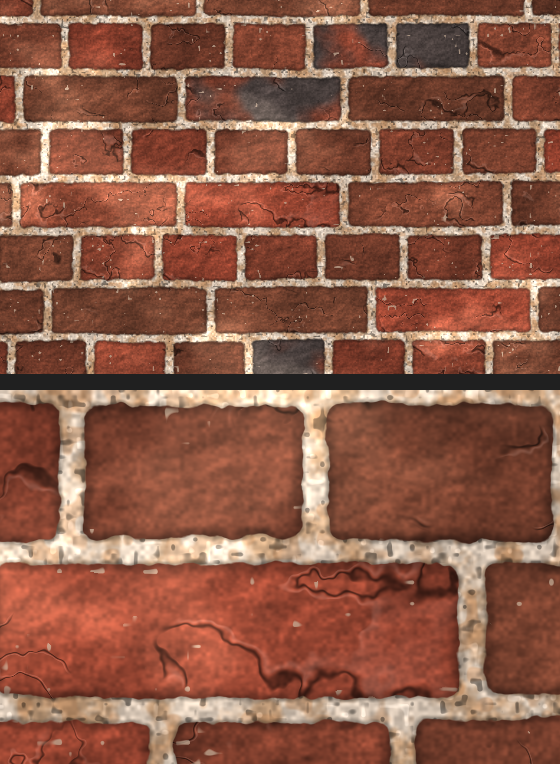
Top: the whole. Bottom: its middle third, enlarged.
Reproduce this texture procedurally as a Shadertoy shader.

```glsl
// Weathered brick wall: alternating stretcher and header courses, sandy mortar, dappled sun.

float hash(vec2 p) {
    vec3 q = fract(p.xyx * vec3(.1031, .1030, .0973));
    q += dot(q, q.yzx + 33.33);
    return fract((q.x + q.y) * q.z);
}

float noise(vec2 p) {
    vec2 i = floor(p), f = fract(p);
    f = f * f * (3. - 2. * f);
    return mix(mix(hash(i), hash(i + vec2(1, 0)), f.x),
               mix(hash(i + vec2(0, 1)), hash(i + vec2(1, 1)), f.x), f.y);
}

float fbm(vec2 p) {
    float sum = 0., amp = .5;
    for (int i = 0; i < 4; i++) {
        sum += amp * noise(p);
        p = mat2(1.6, 1.2, -1.2, 1.6) * p + 17.3;
        amp *= .5;
    }
    return sum / .9375;
}

// Signed distance to the nearest brick; also returns the brick's id.
float brickDistance(vec2 p, out vec2 id) {
    // First joint and joint spacing of each course, from the top
    const vec2 course[8] = vec2[8](
        vec2(.098, .438), vec2(.174, .218), vec2(.049, .436), vec2(.119, .221),
        vec2(.045, .437), vec2(.207, .218), vec2(.129, .433), vec2(.028, .213));
    float v = (p.y - .053) / .1418 + 1.;
    float row = clamp(floor(v), 0., 7.);
    vec2 joint = course[int(row)];
    float col = floor((p.x - joint.x) / joint.y);
    id = vec2(col + 5., row + 3.);

    // Joints stray slightly from even spacing
    float left = joint.x + col * joint.y + .006 * (hash(id * 7.1) - .5);
    float right = joint.x + (col + 1.) * joint.y + .006 * (hash((id + vec2(1, 0)) * 7.1) - .5);
    vec2 center = vec2(.5 * (left + right), .053 + (row - .5) * .1418);
    vec2 halfSize = vec2(.5 * (right - left) - .0115, .0612 - .003 * hash(id + 41.));
    vec2 q = abs(p - center) - halfSize + .011;
    return length(max(q, 0.)) + min(max(q.x, q.y), 0.) - .011;
}

vec3 brickColor(vec2 p, vec2 id, float d) {
    vec2 local = p + id * 3.7;
    vec3 c = mix(vec3(.43, .25, .18), vec3(.56, .25, .18), hash(id + 11.));
    c *= .86 + .24 * hash(id + 23.);

    // Overburnt bricks, charred unevenly
    float burnt = step(.84, hash(id * 1.7 + 5.));
    c = mix(c, vec3(.29, .25, .24), burnt * smoothstep(.25, .5, fbm(local * 6.)));

    // Mottling, rough relief lit from the upper left, and grain
    c *= .72 + .54 * fbm(local * 13.);
    vec2 rough = local * vec2(38., 55.);
    c *= 1. + .75 * (fbm(rough) - fbm(rough - vec2(.16, .24)));
    c *= .88 + .24 * noise(p * 260.);

    // Slanting cracks with a pale lower lip
    vec2 warp = local * vec2(13., 22.) + 2.5 * fbm(local * 18.);
    float ridge = noise(warp) - .5;
    float cracked = smoothstep(.52, .66, noise(local * 15. + 9.));
    c *= 1. - .5 * cracked * (1. - smoothstep(.0, .045, abs(ridge)));
    c += .09 * cracked * (1. - smoothstep(.0, .04, abs(ridge - .07)));

    // Mortar flecks and darkened rim
    c = mix(c, vec3(.78, .68, .59), .75 * smoothstep(.86, .95, noise(p * 105.)) * step(.6, noise(p * 21.)));
    return c * (1. - .32 * smoothstep(-.011, .001, d));
}

vec3 mortarColor(vec2 p, float d) {
    vec3 c = mix(vec3(.73, .59, .46), vec3(.86, .79, .72), smoothstep(.3, .65, fbm(p * 42.)));
    c = mix(c, vec3(.72, .51, .34), .45 * smoothstep(.55, .75, noise(p * 75. + 31.)));
    // Sand grains, pits and bright grit
    c *= .84 + .32 * noise(p * 230.);
    c *= 1. - .38 * smoothstep(.72, .9, noise(p * 150. + 7.));
    c += .13 * smoothstep(.75, .92, noise(p * 130. + 53.));
    return c * (1. - .3 * (1. - smoothstep(.0, .005, d)));
}

void mainImage(out vec4 fragColor, in vec2 fragCoord) {
    float px = 1. / iResolution.y;
    vec2 p = vec2(fragCoord.x, iResolution.y - fragCoord.y) * px;

    // Sagging courses and chipped outlines
    vec2 wallPos = p;
    wallPos.y += .006 * p.x * p.y + .007 * (noise(p * vec2(5., 7.)) - .5);
    vec2 id;
    float d = brickDistance(wallPos, id);
    d += .008 * (fbm(p * 48.) - .5) + .003 * (noise(p * 125.) - .5);

    vec3 color = mix(mortarColor(p, d), brickColor(p, id, d), 1. - smoothstep(-px, px, d));

    // Soft patches of sunlight through leaves
    float sun = smoothstep(.53, .74, fbm(p * vec2(4.2, 5.5) + vec2(2.3, 8.1)));
    color = mix(color * .98, color * 1.2 + vec3(.09, .085, .07), sun);
    fragColor = vec4(clamp(color, 0., 1.), 1.);
}
```
